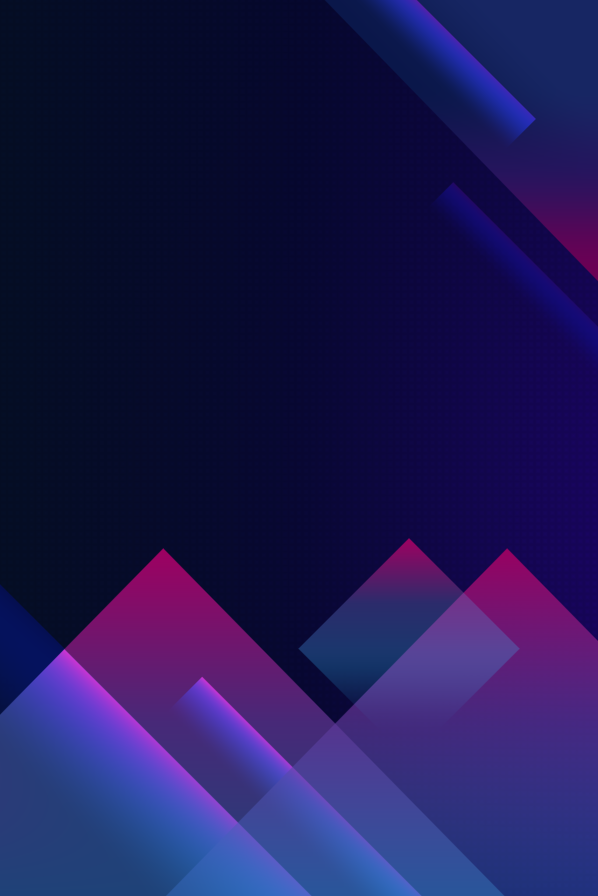
Reproduce this background procedurally as a WebGL 1 fragment shader.

```glsl
precision highp float;
// Night-blue backdrop with translucent neon peaks, a diamond and diagonal light beams.

uniform vec2 u_resolution;

const vec3 PINK = vec3(0.62, 0.0, 0.38);
const vec3 VIOLET = vec3(0.28, 0.16, 0.47);
const vec3 TEAL = vec3(0.12, 0.26, 0.47);
const vec3 CYAN = vec3(0.14, 0.44, 0.76);
const vec3 ELECTRIC = vec3(0.28, 0.25, 0.86);
const vec3 MAGENTA = vec3(0.82, 0.2, 0.82);

// Antialiased coverage, positive distance is inside.
float cover(float d, float aa) {
  return smoothstep(-aa, aa, d);
}

vec3 over(vec3 base, vec4 layer) {
  return mix(base, layer.rgb, layer.a);
}

// Three evenly spaced colour stops.
vec3 ramp(vec3 a, vec3 b, vec3 c, float t) {
  return mix(mix(a, b, clamp(t * 2.0, 0.0, 1.0)), c, clamp(t * 2.0 - 1.0, 0.0, 1.0));
}

float peakMask(vec2 p, vec2 apex, float aa) {
  return cover((apex.y - p.y - 1.02 * abs(p.x - apex.x)) * 0.7, aa);
}

// Beam running down and right: crisp upper rim, soft fade to the lower left.
vec4 beam(vec2 p, vec2 start, float len, float width, vec3 rim, vec3 core, float aa) {
  vec2 q = p - start;
  float along = (q.x - q.y) * 0.7071;
  float depth = -(q.x + q.y) * 0.7071;
  float ends = cover(along, aa) * cover(len - along, aa);
  float fade = 1.0 - smoothstep(0.0, width, depth);
  float rimGlow = exp(-max(depth, 0.0) / (0.17 * width));
  rimGlow *= 1.0 - 0.65 * clamp(along / len, 0.0, 1.0);
  return vec4(mix(core, rim, rimGlow), ends * cover(depth, aa) * fade);
}

// Dark horizontal gradient, violet side glow and a faint woven grid.
vec3 backdrop(vec2 p) {
  vec3 col = ramp(vec3(0.02, 0.055, 0.145), vec3(0.022, 0.03, 0.18),
                  vec3(0.06, 0.02, 0.28), p.x);
  float glow = exp(-4.0 * dot(p - vec2(1.05, 0.65), p - vec2(1.05, 0.65)));
  col += vec3(0.035, 0.0, 0.09) * glow;
  vec2 weave = 0.5 + 0.5 * cos(6.2832 * p * 85.0);
  return col * (1.04 - 0.1 * max(weave.x, weave.y));
}

vec3 cornerPanel(vec3 col, vec2 p, float aa) {
  float d = ((p.x - 0.543) * 1.03 + p.y - 1.5) * 0.7;
  vec3 fill = mix(vec3(0.04, 0.09, 0.29), vec3(0.09, 0.15, 0.39), smoothstep(0.0, 0.2, d));
  fill = mix(fill, vec3(0.15, 0.08, 0.37), smoothstep(1.36, 1.18, p.y));
  fill = mix(fill, vec3(0.42, 0.0, 0.33), smoothstep(1.23, 1.04, p.y));
  return mix(col, fill, cover(d, aa));
}

void main() {
  vec2 p = gl_FragCoord.xy / u_resolution * vec2(1.0, 1.5);
  float aa = 0.8 / u_resolution.x;
  vec3 col = backdrop(p);

  // Upper right panel and its beams
  col = cornerPanel(col, p, aa);
  vec4 light = beam(p, vec2(0.597, 1.6), 0.423, 0.075,
                    vec3(0.42, 0.1, 0.62), vec3(0.11, 0.19, 0.76), aa);
  col = over(col, light);
  light = beam(p, vec2(0.758, 1.195), 0.6, 0.065,
               vec3(0.16, 0.03, 0.4), vec3(0.06, 0.05, 0.53), aa);
  col = over(col, light * vec4(1.0, 1.0, 1.0, 0.85));

  // Dim beam behind the left peak
  light = beam(p, vec2(-0.1, 0.622), 0.6, 0.26,
               vec3(0.02, 0.05, 0.28), vec3(0.02, 0.08, 0.42), aa);
  col = over(col, light);

  // Left peak with bright beams clipped to its outline
  vec2 leftApex = vec2(0.273, 0.582);
  float left = peakMask(p, leftApex, aa);
  vec3 slope = ramp(PINK, VIOLET, TEAL, (leftApex.y - p.y) / leftApex.y);
  vec3 core = mix(CYAN, ELECTRIC, smoothstep(0.0, 0.34, p.y));
  slope = over(slope, beam(p, vec2(0.007, 0.514), 1.0, 0.5, TEAL, TEAL, aa));
  slope = over(slope, beam(p, vec2(0.107, 0.414), 0.6, 0.2, MAGENTA, core, aa));
  slope = over(slope, beam(p, vec2(0.338, 0.367), 0.52, 0.085, MAGENTA, core, aa));
  col = mix(col, slope, left);

  // Diamond dissolving toward its lower tip
  vec2 q = abs(p - vec2(0.684, 0.414));
  float diamond = cover((0.185 - q.x - q.y) * 0.7071, aa);
  float fall = (0.599 - p.y) / 0.37;
  diamond *= 1.0 - smoothstep(0.48, 0.9, fall);
  vec3 gem = ramp(PINK, vec3(0.17, 0.17, 0.42), vec3(0.08, 0.23, 0.43), fall * 1.7);
  col = mix(col, gem, diamond);

  // Right peak, clearer toward the base, brighter where it crosses the diamond
  vec2 rightApex = vec2(0.848, 0.582);
  float right = peakMask(p, rightApex, aa);
  float drop = clamp((rightApex.y - p.y) / rightApex.y, 0.0, 1.0);
  vec3 glass = ramp(PINK, vec3(0.37, 0.22, 0.6), vec3(0.22, 0.45, 0.8), drop);
  col = mix(col, glass, right * mix(0.96, 0.4, drop));
  col += vec3(-0.05, 0.12, 0.1) * diamond * right;

  gl_FragColor = vec4(col, 1.0);
}
```
